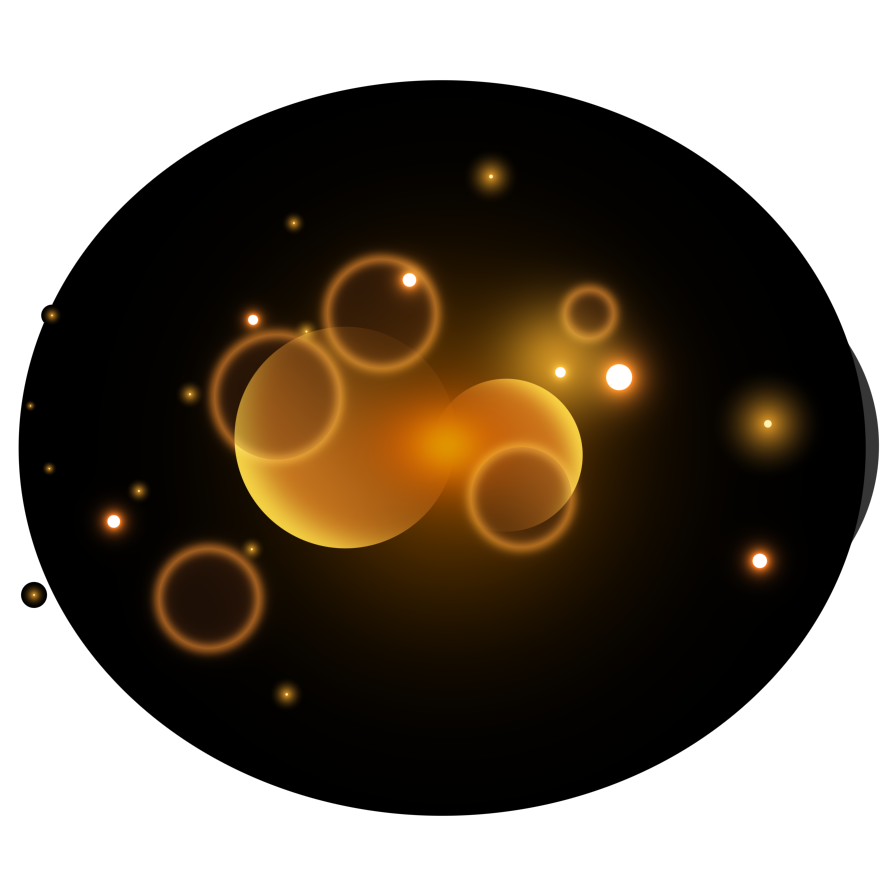
Reproduce this background procedurally as a Shadertoy shader.

```glsl
const vec3 PAPER = vec3(1.0);
const vec3 SHADOW_GRAY = vec3(0.21);
const vec3 AMBIENT = vec3(0.42, 0.235, 0.0);
const vec3 AMBER = vec3(0.80, 0.47, 0.12);
const vec3 YELLOW = vec3(1.0, 0.86, 0.28);
const vec3 EMBER = vec3(0.92, 0.38, 0.0);
const vec3 CORE = vec3(0.88, 0.60, 0.0);
const vec3 RING = vec3(0.58, 0.33, 0.11);
const vec3 BUBBLE_FILL = vec3(0.32, 0.16, 0.07);
const vec3 GOLD = vec3(0.92, 0.62, 0.16);
const vec3 HOT_HALO = vec3(1.0, 0.50, 0.14);

const vec2 OVAL_CENTER = vec2(0.4935, 0.5);
const vec2 OVAL_RADII = vec2(0.4727, 0.4105);
const vec3 SIDE_DISC = vec3(0.775, 0.5025, 0.206);
const vec2 GLOW_CENTER = vec2(0.503, 0.497);
const vec2 CORE_CENTER = vec2(0.499, 0.503);
const vec2 FLARE_CENTER = vec2(0.622, 0.597);
const float GLOW_REACH = 0.18;
const float FLARE_REACH = 0.060;
const float RING_WIDTH = 0.0075;

// Circles hold center and radius
const vec3 LARGE_ORB = vec3(0.3854, 0.5117, 0.1237);
const vec3 SMALL_ORB = vec3(0.565, 0.492, 0.0853);

const vec3 BUBBLES[5] = vec3[5](
    vec3(0.426, 0.650, 0.061), vec3(0.309, 0.557, 0.070),
    vec3(0.658, 0.650, 0.027), vec3(0.582, 0.445, 0.056),
    vec3(0.233, 0.332, 0.056));

const vec3 HOT_LIGHTS[6] = vec3[6](
    vec3(0.457, 0.6875, 0.0075), vec3(0.2825, 0.643, 0.0055),
    vec3(0.127, 0.418, 0.007), vec3(0.848, 0.374, 0.008),
    vec3(0.691, 0.579, 0.0145), vec3(0.6255, 0.5845, 0.0058));

const vec3 SPARKS[12] = vec3[12](
    vec3(0.548, 0.803, 0.032), vec3(0.328, 0.751, 0.014),
    vec3(0.212, 0.560, 0.017), vec3(0.342, 0.630, 0.016),
    vec3(0.155, 0.452, 0.015), vec3(0.281, 0.387, 0.015),
    vec3(0.320, 0.225, 0.020), vec3(0.857, 0.527, 0.065),
    vec3(0.058, 0.648, 0.012), vec3(0.034, 0.547, 0.007),
    vec3(0.055, 0.477, 0.009), vec3(0.038, 0.336, 0.0145));

float circleDistance(vec2 p, vec3 circle) {
    return length(p - circle.xy) - circle.z;
}

float ovalDistance(vec2 p, vec2 radii) {
    float k = length(p / radii);
    return k * (k - 1.0) / max(length(p / (radii * radii)), 1e-4);
}

float coverage(float d, float pixel) {
    return 1.0 - smoothstep(-0.75 * pixel, 0.75 * pixel, d);
}

float gaussian(vec2 q) {
    return exp(-dot(q, q));
}

vec3 screenBlend(vec3 base, vec3 light) {
    return base + clamp(light, 0.0, 1.0) * (1.0 - base);
}

// Translucent disc with a bright crescent on its lit side
vec3 addOrb(vec3 color, vec2 p, vec3 orb, vec2 lit, float minAlpha, float pixel) {
    vec2 q = (p - orb.xy) / orb.z;
    float rim = smoothstep(0.85, 1.42, length(q + 0.42 * lit));
    float alpha = mix(minAlpha, 0.95, smoothstep(-1.0, 0.7, dot(q, lit)));
    vec3 tint = mix(AMBER, YELLOW, rim * rim);
    return mix(color, tint, alpha * coverage(circleDistance(p, orb), pixel));
}

void mainImage(out vec4 fragColor, in vec2 fragCoord) {
    float side = min(iResolution.x, iResolution.y);
    float pixel = 1.0 / side;
    vec2 p = (fragCoord - 0.5 * (iResolution.xy - side)) / side;

    // Warm haze and flare
    vec3 color = AMBIENT * gaussian((p - GLOW_CENTER) / GLOW_REACH);
    color = screenBlend(color, 0.78 * GOLD * gaussian((p - FLARE_CENTER) / FLARE_REACH));

    // Orbs and the ember between them
    color = addOrb(color, p, LARGE_ORB, vec2(-0.83, -0.56), 0.12, pixel);
    color = addOrb(color, p, SMALL_ORB, vec2(0.88, 0.47), 0.0, pixel);
    vec2 fromCore = p - CORE_CENTER;
    color = mix(color, EMBER, 0.85 * gaussian(fromCore / vec2(0.078, 0.055)));
    color = mix(color, CORE, 0.9 * gaussian(fromCore / vec2(0.036, 0.030)));

    // Ringed bubbles
    for (int i = 0; i < 5; i++) {
        float d = circleDistance(p, BUBBLES[i]);
        color = mix(color, BUBBLE_FILL, 0.33 * coverage(d, pixel));
        float ring = 0.65 * exp(-d * d / (RING_WIDTH * RING_WIDTH))
                   + 0.35 * exp(-abs(d) / RING_WIDTH);
        color = screenBlend(color, RING * ring);
    }

    // Gold sparks, each on its own dark backing
    float mask = coverage(ovalDistance(p - OVAL_CENTER, OVAL_RADII), pixel);
    for (int i = 0; i < 12; i++) {
        vec3 spark = SPARKS[i];
        float d = length(p - spark.xy);
        float falloff = max(1.0 - d / spark.z, 0.0);
        color = screenBlend(color, GOLD * falloff * falloff);
        color = mix(color, vec3(1.0, 0.95, 0.7), coverage(d - 0.065 * spark.z, pixel));
        mask = max(mask, coverage(d - spark.z, pixel));
    }

    // White lights with orange halos
    for (int i = 0; i < 6; i++) {
        float d = max(circleDistance(p, HOT_LIGHTS[i]), 0.0);
        float halo = exp(-d / (0.9 * HOT_LIGHTS[i].z));
        color = screenBlend(color, HOT_HALO * halo);
        color = mix(color, vec3(1.0), coverage(circleDistance(p, HOT_LIGHTS[i]), pixel));
    }

    // Gray disc peeking out from behind the oval
    vec3 backdrop = mix(PAPER, SHADOW_GRAY, coverage(circleDistance(p, SIDE_DISC), pixel));
    fragColor = vec4(mix(backdrop, color, mask), 1.0);
}
```
